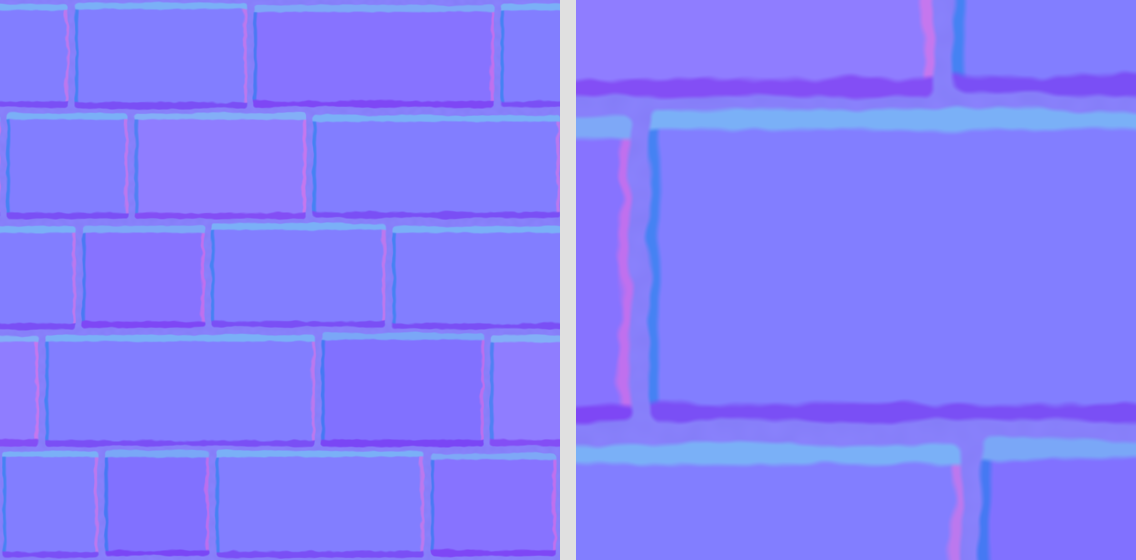
Left: the whole. Right: its middle third, enlarged.
Give the GLSL for this texture map, as a three.js fragment shader.

```glsl
// Tangent-space normal map of a stone block wall: five courses of uneven blocks.
// Each course lists its joints; the block around a point gives four edge distances,
// which become bevel bands roughened by tiling gradient noise.
varying vec2 vUv;

float hash(vec2 p) {
  return fract(sin(dot(p, vec2(127.1, 311.7))) * 43758.5);
}

vec2 gradientAt(vec2 cell, vec2 period) {
  float angle = 6.2832 * hash(mod(cell, period));
  return vec2(cos(angle), sin(angle));
}

// Gradient noise, about -0.7 to 0.7, repeating after period cells
float noise(vec2 period, float seed) {
  vec2 p = vUv * period;
  vec2 i = floor(p), f = p - i;
  vec2 u = f * f * f * (f * (f * 6.0 - 15.0) + 10.0);
  vec2 e = vec2(0.0, 1.0);
  vec2 c = i + seed * period;
  // Seeded shift keeps whole periods, so decorrelate by offsetting the cells
  c += floor(seed * 7.0);
  float a = dot(gradientAt(c, period), f);
  float b = dot(gradientAt(c + e.yx, period), f - e.yx);
  float d = dot(gradientAt(c + e.xy, period), f - e.xy);
  float g = dot(gradientAt(c + e.yy, period), f - e.yy);
  return mix(mix(a, b, u.x), mix(d, g, u.x), u.y);
}

// Joint positions of a course, its lower and upper bounds, and its block tints
void course(float y, out vec4 joints, out vec2 bounds, out vec4 tints) {
  if (y < 0.199) {
    joints = vec4(-0.001, 0.181, 0.379, 0.763);
    bounds = vec2(0.0, 0.199);
    tints = vec4(0, 3, 0, 1);
  } else if (y < 0.409) {
    joints = vec4(0.075, 0.568, 0.870, 1.075);
    bounds = vec2(0.199, 0.409);
    tints = vec4(0, 3, 2, 2);
  } else if (y < 0.605) {
    joints = vec4(0.141, 0.371, 0.695, 1.141);
    bounds = vec2(0.409, 0.605);
    tints = vec4(1, 0, 0, 0);
  } else if (y < 0.803) {
    joints = vec4(0.006, 0.235, 0.553, 1.006);
    bounds = vec2(0.605, 0.803);
    tints = vec4(0, 2, 0, 0);
  } else {
    joints = vec4(0.128, 0.447, 0.888, 1.128);
    bounds = vec2(0.803, 0.999);
    tints = vec4(0, 1, 0, 0);
  }
}

vec3 faceColor(float tint) {
  if (tint < 0.5) return vec3(0.51, 0.495, 1.0);
  if (tint < 1.5) return vec3(0.53, 0.45, 1.0);
  if (tint < 2.5) return vec3(0.56, 0.49, 1.0);
  return vec3(0.505, 0.445, 1.0);
}

// Soft strip covering distances up to width
float band(float d, float width) {
  return 1.0 - smoothstep(width - 0.0025, width + 0.002, d);
}

void main() {
  // Worn outlines
  float coarse = noise(vec2(13.0), 1.0);
  float rough = noise(vec2(37.0), 2.0);
  float fine = noise(vec2(83.0), 3.0);
  vec2 p = vUv + 0.0035 * vec2(rough, coarse) + 0.002 * vec2(coarse, rough) + 0.0015 * fine;

  // Block around the point
  vec4 joints, tints;
  vec2 bounds;
  course(p.y, joints, bounds, tints);
  if (p.x < joints.x) p.x += 1.0;
  vec2 span = vec2(joints.w, joints.x + 1.0);
  float tint = tints.w;
  if (p.x < joints.y) { span = joints.xy; tint = tints.x; }
  else if (p.x < joints.z) { span = joints.yz; tint = tints.y; }
  else if (p.x < joints.w) { span = joints.zw; tint = tints.z; }

  // Block edges, with uneven mortar gaps above and below
  vec2 id = vec2(span.x, bounds.x) * 10.0;
  vec2 low = vec2(span.x + 0.006, bounds.x + 0.003 + 0.004 * hash(id));
  vec2 high = vec2(span.y - 0.006, bounds.y - 0.003 - 0.006 * hash(id + 3.0));
  vec2 nearLow = p - low, nearHigh = high - p;

  // Rounded block silhouette
  vec2 q = 0.006 - min(nearLow, nearHigh);
  float edge = length(max(q, 0.0)) + min(max(q.x, q.y), 0.0) - 0.006;
  float inside = 1.0 - smoothstep(-0.002, 0.002, edge);

  // Bevels: right, left, bottom, top
  float wear = 0.6 * coarse + 0.5 * rough + 0.35 * fine;
  vec3 face = faceColor(tint);
  vec3 shift = 0.7 * (face - faceColor(0.0));
  vec3 color = face;
  color = mix(color, vec3(0.75, 0.47, 0.93) + shift, 0.95 * band(nearHigh.x, 0.006 + 0.003 * wear));
  color = mix(color, vec3(0.26, 0.51, 0.95) + shift, 0.95 * band(nearLow.x, 0.006 + 0.003 * wear));
  color = mix(color, vec3(0.48, 0.31, 0.96) + shift, band(nearLow.y, 0.011 + 0.010 * wear));
  color = mix(color, vec3(0.48, 0.69, 0.97) + shift, band(nearHigh.y, 0.012 - 0.008 * wear));

  vec3 mortar = vec3(0.53, 0.50, 0.98) + 0.015 * fine;
  gl_FragColor = vec4(mix(mortar, color, inside), 1.0);
}
```
